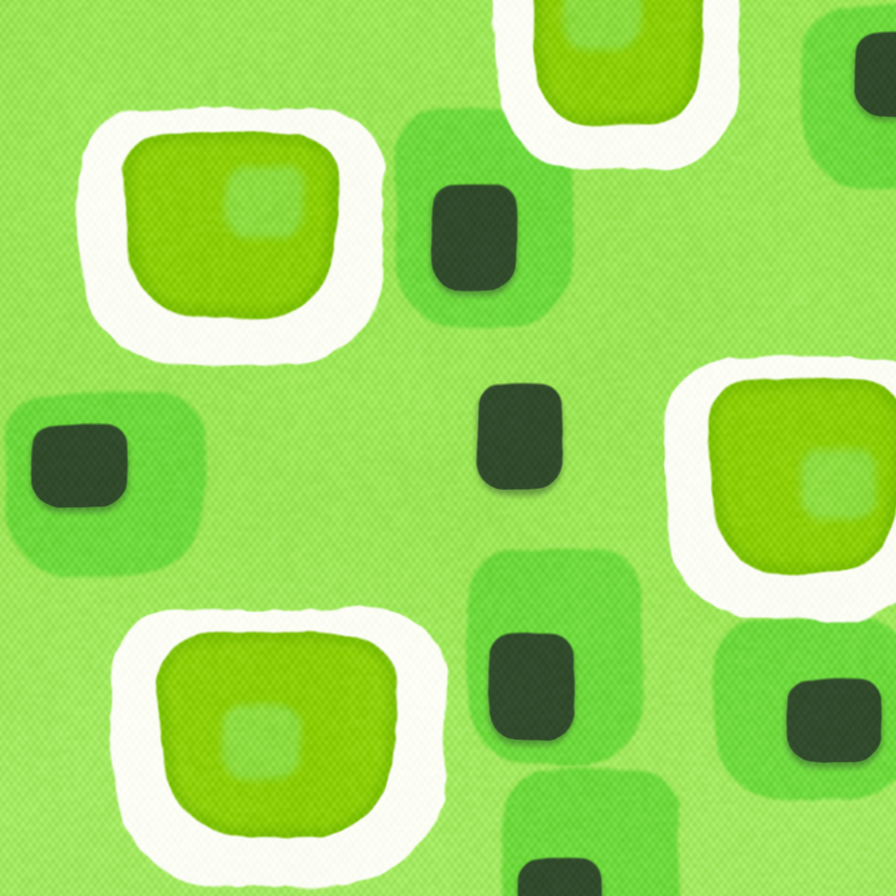
This pattern is drawn by a three.js fragment shader. Its source:

```glsl
// Retro printed cloth: rounded, tapered blocks on a lime ground. White frames
// sit on a skewed lattice; green patches with dark cores follow a leaning column
// and a loose chevron. Wobbly outlines and a staggered weave give the cloth look.

varying vec2 vUv;

const vec3 GROUND = vec3(0.61, 0.90, 0.34);
const vec3 GROUND_LOW = vec3(0.64, 0.91, 0.38);
const vec3 PATCH = vec3(0.43, 0.85, 0.24);
const vec3 LIME = vec3(0.55, 0.81, 0.03);
const vec3 LIME_RIM = vec3(0.48, 0.75, 0.02);
const vec3 PALE = vec3(0.55, 0.86, 0.25);
const vec3 WHITE = vec3(0.985, 0.99, 0.955);
const vec3 DARK = vec3(0.19, 0.29, 0.17);

const vec2 WEAVE_COUNT = vec2(118.0, 88.0); // threads across and up
const float WEAVE_DEPTH = 0.035;
const float GRAIN_DEPTH = 0.035;
const float WOBBLE = 0.007;                 // outline irregularity
const float EDGE = 0.0022;                  // ink edge softness
const float PATCH_EDGE = 0.004;
const float PALE_EDGE = 0.009;

float hash(vec2 p) {
  p = fract(p * vec2(0.1031, 0.1137));
  p += dot(p, p.yx + 33.33);
  return fract((p.x + p.y) * p.x * 17.3);
}

float noise(vec2 p) {
  vec2 i = floor(p), f = fract(p);
  f = f * f * (3.0 - 2.0 * f);
  return mix(mix(hash(i), hash(i + vec2(1.0, 0.0)), f.x),
             mix(hash(i + vec2(0.0, 1.0)), hash(i + 1.0), f.x), f.y);
}

// Rounded box, narrower and rounder towards the bottom, with bulging sides
float blockDistance(vec2 p, vec2 halfSize, float taper) {
  vec2 q = p / halfSize;
  vec2 size = halfSize;
  size.x *= 1.0 + taper * clamp(q.y, -1.0, 1.0);
  size *= 1.0 - 0.05 * clamp(q.yx * q.yx, 0.0, 1.0);
  float roundness = mix(0.62, 0.45, smoothstep(-0.6, 0.6, q.y));
  float radius = min(size.x, size.y) * roundness;
  vec2 d = abs(p) - size + radius;
  return length(max(d, 0.0)) + min(max(d.x, d.y), 0.0) - radius;
}

float fill(float d, float softness) {
  return 1.0 - smoothstep(-softness, softness, d);
}

// Dark core with a faint smear of ink under its lower edge
float darkCore(vec2 p, vec2 halfSize, float wobble) {
  float core = fill(blockDistance(p, halfSize, 0.0) + wobble * 0.5, EDGE);
  float smear = fill(blockDistance(p + vec2(0.0, 0.005), halfSize, 0.0), 0.007);
  return max(core, 0.45 * smear);
}

void main() {
  vec2 uv = vUv;
  float wobble = WOBBLE * (noise(uv * 17.0) - 0.5)
               + 0.3 * WOBBLE * (noise(uv * 75.0 + 9.0) - 0.5);
  float patches = 0.0;
  float cores = 0.0;

  // Leaning column of tall patches; its second core stands alone
  for (int n = 0; n < 4; n++) {
    float k = float(n);
    float paired = step(0.5, abs(k - 1.0));
    vec2 p = uv - vec2(0.54 + 0.04 * k, 0.757 - 0.245 * k);
    vec2 shift = paired * vec2(-0.011 - 0.008 * k, -0.022 - 0.006 * k);
    float d = blockDistance(p, vec2(0.099, 0.121), 0.02) + wobble;
    patches = max(patches, paired * fill(d, PATCH_EDGE));
    cores = max(cores, darkCore(p - shift, vec2(0.048, 0.06), wobble));
  }

  // Chevron of wide patches opening to the right
  for (int n = -1; n < 2; n++) {
    float k = float(n);
    float arm = abs(k);
    vec2 p = uv - vec2(0.117 + 0.84 * arm + 0.05 * k, 0.46 + 0.09 * arm + 0.342 * k);
    vec2 shift = vec2(-0.028 + 0.04 * arm - 0.012 * k, 0.02 - 0.014 * arm + 0.019 * k);
    float d = blockDistance(p, vec2(0.11, 0.103), 0.02) + wobble;
    patches = max(patches, fill(d, PATCH_EDGE));
    cores = max(cores, darkCore(p - shift, vec2(0.054, 0.047), wobble));
  }

  vec3 ground = mix(GROUND_LOW, GROUND, smoothstep(0.0, 0.5, uv.y));
  vec3 color = mix(ground, PATCH, patches);

  // White frames with a lime heart and a small pale window
  for (int row = 0; row < 2; row++) {
    for (int col = 0; col < 2; col++) {
      float i = float(row), j = float(col);
      vec2 center = vec2(0.258, 0.736) + i * vec2(0.052, -0.569)
                  + j * vec2(0.432, 0.209) + i * j * vec2(0.156, 0.08);
      vec2 size = vec2(0.17, 0.142) + i * vec2(0.018, 0.013) - j * vec2(0.034, 0.007);
      vec2 p = uv - center;
      float frame = blockDistance(p, size, 0.04) + wobble * 1.5;
      vec2 heartPos = p - vec2(0.0, 0.013);
      float heart = blockDistance(heartPos, size * vec2(0.69, 0.73), 0.08) - wobble;
      vec2 windowShift = vec2(mix(0.038, -0.018, abs(i - j)), 0.038 - 0.035 * i);
      float window = blockDistance(p - windowShift, vec2(0.043, 0.041), 0.0) + wobble;
      vec3 lime = mix(LIME, LIME_RIM, smoothstep(-0.02, 0.0, heart));
      lime = mix(lime, PALE, fill(window, PALE_EDGE));
      color = mix(color, WHITE, fill(frame, EDGE));
      color = mix(color, lime, fill(heart, EDGE));
    }
  }
  color = mix(color, DARK, cores);

  // Staggered weave, thread grain and slow mottling, weaker on white and dark
  vec2 thread = cos(6.28318 * WEAVE_COUNT * uv);
  float grain = noise(uv * vec2(150.0, 210.0)) - 0.5;
  float mottle = noise(uv * 9.0 + 4.0) - 0.5;
  float cloth = WEAVE_DEPTH * thread.x * thread.y + GRAIN_DEPTH * grain + 0.02 * mottle;
  float strength = mix(1.0, 0.3, smoothstep(0.5, 0.9, color.b)) * mix(1.0, 0.5, cores);
  gl_FragColor = vec4(color + cloth * strength * vec3(1.0, 0.75, 1.2), 1.0);
}
```
